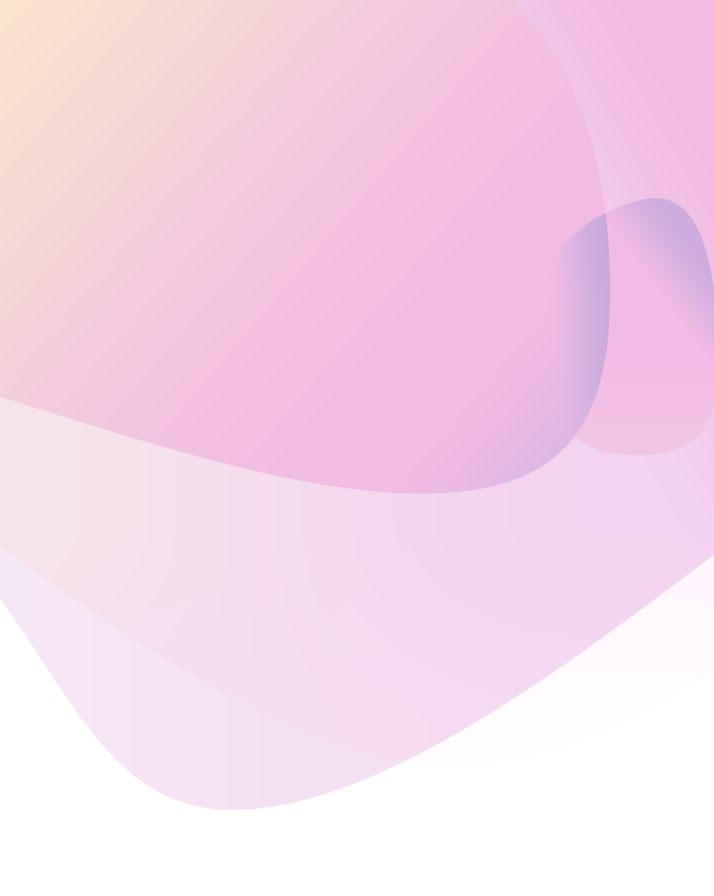
Give the GLSL for this background, as a Shadertoy shader.

```glsl
// Soft overlapping translucent sheets in peach, pink and lilac on white.
// Each outline is a chain of cubic curves; the side and distance of the
// nearest curve piece give a smooth mask, filled with blended gradients.

// Keeps the signed distance of smallest size; positive lies left of travel.
void addCurve(vec2 p, vec2 a, vec2 b, vec2 c, vec2 d, inout float nearest) {
    const int STEPS = 24;
    vec2 start = a;
    for (int i = 1; i <= STEPS; i++) {
        float t = float(i) / float(STEPS), s = 1.0 - t;
        vec2 end = s * s * s * a + 3.0 * s * s * t * b + 3.0 * s * t * t * c + t * t * t * d;
        vec2 along = end - start, offset = p - start;
        float h = clamp(dot(offset, along) / dot(along, along), 0.0, 1.0);
        float dist = length(offset - along * h);
        float side = along.x * offset.y - along.y * offset.x;
        if (dist < abs(nearest)) nearest = side < 0.0 ? -dist : dist;
        start = end;
    }
}

float cover(float signedDist) {
    float soft = 0.75 / iResolution.y;
    return smoothstep(-soft, soft, signedDist);
}

float blobMask(vec2 p) {
    float d = 1e3;
    addCurve(p, vec2(-0.078, 0.581), vec2(0.104, 0.527), vec2(0.313, 0.449), vec2(0.469, 0.449), d);
    addCurve(p, vec2(0.469, 0.449), vec2(0.622, 0.449), vec2(0.681, 0.516), vec2(0.681, 0.674), d);
    addCurve(p, vec2(0.681, 0.674), vec2(0.681, 0.805), vec2(0.651, 0.928), vec2(0.560, 1.013), d);
    return cover(d);
}

float sheetMask(vec2 p) {
    float d = 1e3;
    addCurve(p, vec2(-0.026, 0.365), vec2(0.078, 0.238), vec2(0.117, 0.096), vec2(0.260, 0.096), d);
    addCurve(p, vec2(0.260, 0.096), vec2(0.430, 0.096), vec2(0.651, 0.271), vec2(0.833, 0.408), d);
    return cover(d);
}

float veilMask(vec2 p) {
    float d = 1e3;
    addCurve(p, vec2(-0.026, 0.410), vec2(0.169, 0.264), vec2(0.352, 0.146), vec2(0.508, 0.146), d);
    addCurve(p, vec2(0.508, 0.146), vec2(0.625, 0.146), vec2(0.729, 0.212), vec2(0.833, 0.273), d);
    return cover(d);
}

float pebbleMask(vec2 p) {
    float d = 1e3;
    addCurve(p, vec2(0.732, 0.779), vec2(0.697, 0.779), vec2(0.611, 0.740), vec2(0.611, 0.681), d);
    addCurve(p, vec2(0.611, 0.681), vec2(0.611, 0.544), vec2(0.618, 0.492), vec2(0.714, 0.492), d);
    addCurve(p, vec2(0.714, 0.492), vec2(0.775, 0.492), vec2(0.802, 0.525), vec2(0.802, 0.583), d);
    addCurve(p, vec2(0.802, 0.583), vec2(0.802, 0.674), vec2(0.792, 0.779), vec2(0.732, 0.779), d);
    return cover(d);
}

// Cream at the left, lilac at the right, deeper pink in the upper corner.
vec3 sheetColor(vec2 p) {
    vec3 color = mix(vec3(0.97, 0.895, 0.918), vec3(0.955, 0.825, 0.945), smoothstep(-0.05, 0.68, p.x));
    color = mix(color, vec3(0.965, 0.865, 0.95), 0.7 * smoothstep(0.42, 0.18, p.y));
    float corner = p.y + 1.8 * (p.x - 0.75);
    return mix(color, vec3(0.945, 0.735, 0.885), smoothstep(0.4, 0.95, corner));
}

// Peach to rose to pink down the diagonal, ending in lavender.
vec3 blobColor(vec2 p) {
    float t = p.x + 0.85 * (1.0 - p.y);
    vec3 color = mix(vec3(0.99, 0.895, 0.80), vec3(0.957, 0.80, 0.86), clamp(t / 0.42, 0.0, 1.0));
    color = mix(color, vec3(0.946, 0.735, 0.89), smoothstep(0.33, 0.82, t));
    return mix(color, vec3(0.87, 0.71, 0.9), smoothstep(0.88, 1.1, t));
}

void mainImage(out vec4 fragColor, in vec2 fragCoord) {
    vec2 p = fragCoord / iResolution.y;
    float blob = blobMask(p), sheet = sheetMask(p);
    float veil = veilMask(p), pebble = pebbleMask(p);
    vec3 lavender = vec3(0.79, 0.665, 0.875);

    // Faint veil on white
    vec3 color = mix(vec3(1.0), vec3(1.0, 0.968, 0.992), veil * (0.3 + 0.7 * smoothstep(0.15, 0.38, p.y)));

    // Broad sheet, paler where the veil does not reach
    vec3 pale = mix(vec3(0.965, 0.905, 0.965), vec3(0.962, 0.875, 0.952), smoothstep(0.0, 0.4, p.x));
    color = mix(color, mix(pale, sheetColor(p), veil), sheet);

    // Small pebble, shaded along its upper right edge
    float rim = smoothstep(0.0, 0.075, dot(p - vec2(0.69, 0.72), vec2(0.805, 0.593)));
    vec3 pebbleTint = mix(vec3(0.95, 0.77, 0.895), vec3(0.95, 0.735, 0.898), smoothstep(0.5, 0.6, p.y));
    pebbleTint = mix(pebbleTint, lavender, 0.9 * rim);
    color = mix(color, pebbleTint, pebble);

    // Large blob, with a lavender glow where it crosses the pebble
    vec3 blobTint = blobColor(p);
    float glow = smoothstep(0.612, 0.685, p.x + 0.1 * (p.y - 0.65));
    blobTint = mix(blobTint, lavender, pebble * glow);
    color = mix(color, blobTint, blob);

    fragColor = vec4(color, 1.0);
}
```
